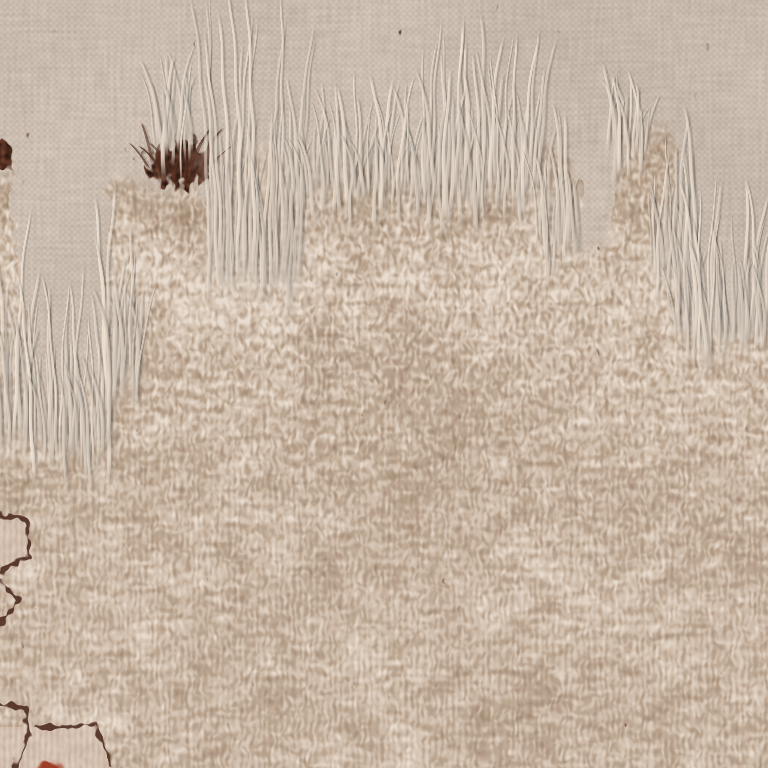
Reproduce this texture procedurally as a Shadertoy shader.

```glsl
const vec3 LINEN = vec3(0.795, 0.742, 0.69);
const vec3 PILE = vec3(0.775, 0.695, 0.617);
const vec3 PILE_DARK = vec3(0.57, 0.47, 0.38);
const vec3 PILE_LIGHT = vec3(0.91, 0.86, 0.81);
const vec3 THREAD = vec3(0.875, 0.825, 0.77);
const vec3 BROWN = vec3(0.30, 0.17, 0.12);
const vec3 PETAL = vec3(0.84, 0.76, 0.70);
const vec3 RED = vec3(0.62, 0.24, 0.15);
const float STRAND_GAP = 0.0052;
const float RIBS = 130.0;
const float WEAVE = 125.0;
const float TAU = 6.28318;

// Fringe groups: left, right, root height, tip height
const vec4 FRINGES[12] = vec4[12](
  vec4(0.0, 0.035, 0.43, 0.76), vec4(0.04, 0.14, 0.41, 0.66),
  vec4(0.135, 0.18, 0.50, 0.78), vec4(0.205, 0.25, 0.81, 0.98),
  vec4(0.268, 0.39, 0.63, 1.03), vec4(0.38, 0.56, 0.75, 0.91),
  vec4(0.55, 0.63, 0.74, 0.99), vec4(0.63, 0.70, 0.75, 0.97),
  vec4(0.70, 0.75, 0.68, 0.88), vec4(0.79, 0.84, 0.81, 0.93),
  vec4(0.85, 0.905, 0.64, 0.88), vec4(0.88, 1.02, 0.56, 0.79));
// Raised pile: left, right, top height
const vec3 STEPS[5] = vec3[5](
  vec3(-0.1, 0.03, 0.77), vec3(0.14, 0.27, 0.755), vec3(0.27, 0.755, 0.80),
  vec3(0.75, 0.80, 0.67), vec3(0.80, 0.88, 0.83));
// Stitched outline, each entry from xy to zw
const vec4 STITCHES[10] = vec4[10](
  vec4(0.0, 0.33, 0.036, 0.323), vec4(0.036, 0.323, 0.037, 0.275),
  vec4(0.037, 0.275, 0.0, 0.256), vec4(0.0, 0.242, 0.024, 0.219),
  vec4(0.024, 0.219, 0.0, 0.187), vec4(0.0, 0.083, 0.034, 0.078),
  vec4(0.034, 0.078, 0.036, 0.036), vec4(0.036, 0.036, 0.02, 0.0),
  vec4(0.045, 0.052, 0.125, 0.057), vec4(0.125, 0.057, 0.147, 0.0));

vec2 hash2(vec2 p) {
  vec3 q = fract(p.xyx * vec3(0.1031, 0.1030, 0.0973));
  q += dot(q, q.yzx + 33.33);
  return fract((q.xx + q.yz) * q.zy);
}
float corner(vec2 c, vec2 f, vec2 o) { return dot(hash2(c + o) * 2.0 - 1.0, f - o); }
float noise(vec2 p) {
  vec2 c = floor(p), f = fract(p), u = f * f * (3.0 - 2.0 * f);
  return mix(mix(corner(c, f, vec2(0)), corner(c, f, vec2(1, 0)), u.x),
             mix(corner(c, f, vec2(0, 1)), corner(c, f, vec2(1)), u.x), u.y) * 1.4;
}
vec2 warp(vec2 p) { return vec2(noise(p), noise(p + 9.0)); }
float band(float x, float a, float b, float soft) {
  return smoothstep(a - soft, a + soft, x) - smoothstep(b - soft, b + soft, x);
}
float segment(vec2 p, vec2 a, vec2 d) {
  return length(p - a - d * clamp(dot(p - a, d) / dot(d, d), 0.0, 1.0));
}
float spot(vec2 p, vec2 centre, vec2 size) {
  vec2 d = (p - centre) / size;
  return exp(-dot(d, d));
}
vec3 linen(vec2 p) {
  vec2 w = sin(p * TAU * WEAVE);
  float slub = noise(p * vec2(25, 230)) + noise(p * vec2(230, 25));
  return LINEN + 0.024 * w.x * w.y + 0.035 * slub + 0.03 * noise(p * 5.0) - 0.025 * p.x * p.y;
}
vec3 pile(vec2 p) {
  float loose = smoothstep(0.15, 0.72, p.y);
  vec2 q = p + 0.004 * warp(p * 55.0);
  float tone = mix(0.42, 0.7, loose) * noise(q * vec2(150, 85));
  tone += mix(0.3, 0.5, loose) * noise(q * vec2(230, 150) + 4.0);
  tone += 0.42 * noise(q * vec2(36, 125) + 7.0) + 0.28 * noise(p * vec2(18, 26) + 3.0);
  tone += 0.2 * noise(p * vec2(5, 7) + 1.0) + 0.1 * (1.1 - 0.5 * loose) * sin(TAU * RIBS * q.x);
  tone += 0.2 * band(p.y, 0.58, 0.69, 0.05) - 0.24 * spot(p, vec2(0.54, 0.39), vec2(0.10, 0.09));
  tone -= 0.16 * smoothstep(0.67, 0.73, p.y);
  vec3 c = mix(PILE, PILE_LIGHT, clamp(tone * 1.4 + 0.14, 0.0, 1.0));
  return mix(c, PILE_DARK, clamp(-tone * 0.9, 0.0, 1.0));
}
// Lays one group of bent, tapering strands over the cloth
vec3 fringe(vec3 under, vec2 p, vec4 g, float flare, float seed, vec3 tint) {
  if (p.x < g.x - 0.05 || p.x > g.y + 0.05 || p.y < g.z - 0.07 || p.y > g.w) return under;
  float column = floor(p.x / STRAND_GAP);
  for (int i = -6; i <= 6; i++) {
    float id = column + float(i), x = (id + 0.5) * STRAND_GAP;
    if (x < g.x || x > g.y) continue;
    vec2 h = hash2(vec2(id, floor(g.z * 100.0) + seed)), k = hash2(vec2(id + 51.0, seed));
    float root = g.z - 0.06 * k.x * k.x, tip = mix(g.z, g.w, 0.42 + 0.58 * h.x * h.x);
    float t = (p.y - root) / (tip - root);
    if (t < 0.0 || t > 1.0) continue;
    float side = (x - g.x) / (g.y - g.x) - 0.5;
    x += STRAND_GAP * ((h.y - 0.5) * (7.0 * t * t * t + 2.0 * t) + flare * side * t + k.y - 0.5);
    x += 0.0012 * sin(p.y * 55.0 + h.x * TAU);
    float d = p.x - x, w = STRAND_GAP * (0.3 + 0.4 * k.y) * (1.0 - 0.5 * t);
    float fade = smoothstep(0.0, 0.25, t) * smoothstep(1.0, 0.9, t);
    under *= 1.0 - 0.14 * fade * band(d, 0.0, 2.2 * w, 0.6 * w);
    float cover = 1.0 - smoothstep(w * 0.5, w * 1.2, abs(d));
    under = mix(under, tint * (0.94 + 0.12 * h.x - 0.06 * d / w), (0.55 + 0.4 * k.x) * cover * fade);
  }
  return under;
}
void mainImage(out vec4 fragColor, in vec2 fragCoord) {
  vec2 p = fragCoord / iResolution.xy;
  // Worn pile edge against the bare linen
  vec2 r = p + 0.022 * warp(p * 22.0) + 0.012 * warp(p * 80.0);
  float edge = mix(0.50, 0.58, smoothstep(0.5, 0.9, p.x));
  for (int i = 0; i < 5; i++)
    edge = mix(edge, STEPS[i].z, band(r.x, STEPS[i].x, STEPS[i].y, 0.012));
  vec3 c = mix(linen(p), pile(p), smoothstep(0.025, -0.025, r.y - edge));
  // Petals and their broken stitched outline
  vec2 q = p + 0.005 * warp(p * 100.0);
  float ink = 1.0;
  for (int i = 0; i < 10; i++)
    ink = min(ink, segment(q, STITCHES[i].xy, STITCHES[i].zw - STITCHES[i].xy));
  float petals = max(band(p.y, 0.265, 0.325, 0.006) * step(p.x, 0.036),
                     step(p.y, 0.054) * step(p.x, 0.145 - 0.35 * p.y));
  c = mix(c, PETAL + 0.025 * sin(TAU * RIBS * p.x), 0.7 * petals);
  c = mix(c, RED, smoothstep(0.4, 0.8, spot(q, vec2(0.065, 0.0), vec2(0.022, 0.012))));
  float thick = 0.002 + 0.005 * noise(p * 85.0);
  c = mix(c, BROWN, 0.9 * (1.0 - smoothstep(thick - 0.001, thick + 0.0015, ink)));
  // Dark tufts, then the pale loose threads
  float tuft = max(spot(q, vec2(0.235, 0.787), vec2(0.045, 0.034)),
                   spot(q, vec2(0.0, 0.798), vec2(0.02, 0.022)));
  c = mix(c, BROWN * (1.0 + 0.7 * noise(p * 140.0)),
          smoothstep(0.38, 0.6, tuft + 0.55 * noise(q * vec2(120, 60))));
  c = fringe(c, p, vec4(0.195, 0.272, 0.785, 0.842), 7.0, 0.0, BROWN * 1.15);
  for (int i = 0; i < 12; i++) {
    vec4 g = FRINGES[i];
    float veil = band(r.x, g.x, g.y, 0.012) * band(r.y, g.z, mix(g.z, g.w, 0.45), 0.03);
    c = mix(c, THREAD * 0.97, 0.35 * veil);
    for (int k = 0; k < 2; k++) c = fringe(c, p, g, 2.0, float(k) * 17.0, THREAD);
  }
  fragColor = vec4(clamp(c, 0.0, 1.0), 1.0);
}
```
